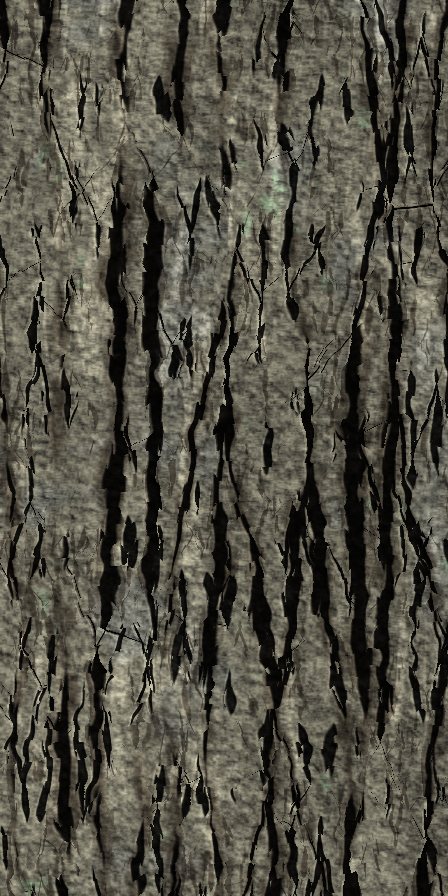
Give the GLSL for this texture, as a WebGL 1 fragment shader.

```glsl
precision highp float;
// Weathered tree bark: long torn fissures between chipped grey-brown plates.
uniform vec2 u_resolution;

vec2 hash2(vec2 c) {
  return fract(sin(vec2(dot(c, vec2(127.1, 311.7)), dot(c, vec2(269.5, 183.3)))) * 43758.5);
}

float noise(vec2 p) {
  vec2 cell = floor(p), f = fract(p);
  f = f * f * (3.0 - 2.0 * f);
  float low = mix(hash2(cell).x, hash2(cell + vec2(1.0, 0.0)).x, f.x);
  float high = mix(hash2(cell + vec2(0.0, 1.0)).x, hash2(cell + 1.0).x, f.x);
  return mix(low, high, f.y);
}

float fbm(vec2 p) {
  float sum = 0.0, gain = 0.5;
  for (int i = 0; i < 3; i++) {
    sum += gain * noise(p);
    p = p * 2.03 + 11.7;
    gain *= 0.62;
  }
  return sum;
}

// Cellular noise: x is the sideways distance to the cell border, y a random value per cell.
// Borders that run across the x axis fade out.
vec2 plates(vec2 p) {
  vec2 base = floor(p), nearest = vec2(0.0), second = vec2(1.0);
  float nearDist = 9.0, secondDist = 9.0, id = 0.0;
  for (int j = -1; j <= 1; j++) {
    for (int i = -1; i <= 1; i++) {
      vec2 cell = base + vec2(float(i), float(j));
      vec2 offset = cell + hash2(cell) - p;
      float d = dot(offset, offset);
      if (d < nearDist) {
        secondDist = nearDist;
        second = nearest;
        nearDist = d;
        nearest = offset;
        id = hash2(cell + 17.0).y;
      } else if (d < secondDist) {
        secondDist = d;
        second = offset;
      }
    }
  }
  vec2 across = normalize(second - nearest);
  float border = dot(0.5 * (nearest + second), across);
  return vec2(border / max(pow(abs(across.x), 3.0), 0.015), id);
}

// Cut through the plate borders: 0 inside, 1 outside, closed up where the width vanishes.
float cut(float gap, float width, float blur) {
  return mix(1.0, smoothstep(width - blur, width + blur, gap), smoothstep(0.01, 0.05, width));
}

// Surface: x is the height, y the openness (0 in a fissure), z the shade beside it, w the grain.
vec4 bark(vec2 p) {
  float grain = fbm(p * vec2(62.0, 78.0));
  float mottle = fbm(p * vec2(24.0, 11.0) + 40.0) - 0.5;

  // Small chips step the surface and tear the fissure edges
  vec2 ragged = p + 0.012 * vec2(grain - 0.5, mottle);
  float chip = plates(ragged * vec2(36.0, 24.0)).y;
  float flake = plates(ragged.yx * vec2(46.0, 20.0) + 5.0).y;
  float tear = 0.015 * (chip - 0.5) + 0.012 * (noise(p * vec2(40.0, 30.0)) - 0.5);
  vec2 q = p + vec2(0.08 * (fbm(p * vec2(4.0, 2.2)) - 0.5) + tear, 0.0);

  // Main fissures swell and close along their length; the right side is rougher
  float rough = smoothstep(0.45, 1.0, p.x);
  float swell = 0.65 * noise(p * vec2(9.0, 3.5) + 3.0) + 0.35 * noise(p * vec2(20.0, 11.0));
  float width = 0.15 * smoothstep(0.25, 0.8, swell) + 0.015 * rough;
  float gap = plates(q * vec2(8.0, 1.2) + 4.0).x;
  float open = cut(gap, width, 0.03);
  float shade = smoothstep(-0.12, 0.26, gap - width + 0.7 * mottle);

  // Short secondary cracks and shallow long scars
  float crackWidth = 0.2 * smoothstep(0.45, 0.8, noise(p * vec2(14.0, 9.0) + 31.0) + 0.1 * rough);
  open *= cut(plates(q * vec2(17.0, 3.8) + 9.0).x, crackWidth, 0.05);
  float scarWidth = 0.22 * smoothstep(0.5, 0.85, noise(p * vec2(24.0, 14.0) + 63.0) + 0.1 * rough);
  shade *= mix(0.2, 1.0, cut(plates(q * vec2(30.0, 9.0) + 21.0).x, scarWidth, 0.09));

  float height = 0.25 * open + 0.12 * chip + 0.14 * flake + 0.3 * grain;
  return vec4(height, open, shade, grain);
}

void main() {
  vec2 p = gl_FragCoord.xy / u_resolution.x;
  vec4 surface = bark(p);
  float open = surface.y, shade = surface.z, grain = surface.w;

  // Light from the upper right; undersides of chips fall into shade
  float light = surface.x - bark(p + vec2(0.005, 0.004)).x;
  light *= light < 0.0 ? 0.7 : 0.45;
  float weathering = fbm(p * vec2(7.0, 3.0) + 20.0) - 0.5;
  float tone = 0.43 + 0.44 * (grain - 0.5) + 0.2 * weathering + light
             - 0.04 * smoothstep(0.45, 1.0, p.x);

  // Pale, worn fibres run along the plates
  float fibre = smoothstep(0.68, 0.92, noise(vec2(p.x * 42.0 + 4.0 * weathering, p.y * 4.0)));
  tone += 0.16 * fibre * (0.4 + grain);
  tone = clamp(tone, 0.08, 0.8) * mix(0.5, 1.0, shade) * mix(0.04 + 0.16 * grain, 1.0, open);
  vec3 color = tone * vec3(1.02, 0.995, 0.86);

  // Brown shaded walls, cool bare patches and sparse green lichen
  color *= mix(vec3(1.05, 0.98, 0.94), vec3(1.0), shade);
  color *= mix(vec3(1.0), vec3(0.98, 1.0, 1.06), smoothstep(0.58, 0.75, fbm(p * 5.0 + 50.0)));
  float lichen = smoothstep(0.74, 0.84, fbm(p * vec2(11.0, 8.0) + 71.0)) * smoothstep(0.35, 0.6, grain);
  color = mix(color, tone * vec3(0.92, 1.1, 0.88), 0.7 * lichen * open);

  gl_FragColor = vec4(color, 1.0);
}
```
